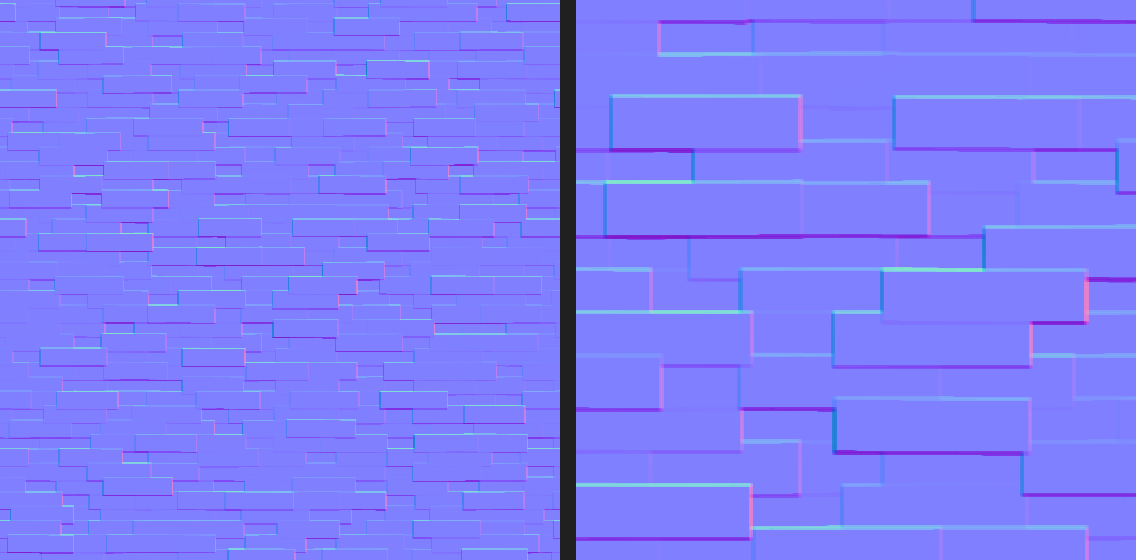
Left, the full canvas; right, a detail of the centre.
A Shadertoy shader for this texture map:

```glsl
// Tangent-space normal map of stacked stone cladding. Oversized slabs of random
// height overlap in staggered courses, the highest one showing; the normal
// comes from a small derivative filter run over that stepped height field.

#define COLUMNS 12.0
#define COURSES 39.0
#define SLAB_SIZE vec2(1.40, 1.245)    // in cells, above 1 so slabs overlap
#define SIZE_JITTER vec2(0.10, 0.03)
#define PLACE_JITTER vec2(0.055, 0.015)
#define FIRST_SLAB vec2(0.567, 0.872)  // centre of slab (0,0), from top left
#define STAGGER 0.3333                 // shift of every other course
#define SKEW 0.006                     // largest lean of a slab
#define FACE_TILT 0.06                 // height change across a face
#define EDGE_WIDTH 0.0034
#define RELIEF 1.7

vec4 hash4(vec2 id, float seed) {
    float n = dot(id, vec2(12.9898, 78.233)) + seed;
    return fract(sin(n + vec4(0.0, 17.13, 41.71, 63.37)) * 43758.5453);
}

// Mostly middling heights with a few slabs standing proud or set back
float faceHeight(float random) {
    float v = random * 2.0 - 1.0;
    return 0.7 + 0.5 * v * (0.35 + 0.65 * v * v);
}

// Height of one slab at a point in cell units, or 0 outside it
float slabHeight(vec2 cell, vec2 id, float shift) {
    vec2 key = vec2(mod(id.x, COLUMNS), id.y);
    vec4 shape = hash4(key, 3.7);
    vec4 pose = hash4(key, 29.1);
    vec2 centre = id + FIRST_SLAB + vec2(shift, 0.0);
    centre += (shape.xy * 2.0 - 1.0) * PLACE_JITTER;
    vec2 local = cell - centre;
    local.y += (pose.x * 2.0 - 1.0) * SKEW * local.x * COURSES / COLUMNS;
    vec2 halfSize = 0.5 * (SLAB_SIZE + (shape.zw * 2.0 - 1.0) * SIZE_JITTER);
    vec2 inside = step(abs(local), halfSize);
    float face = faceHeight(pose.y) + FACE_TILT * dot(pose.zw - 0.5, local);
    return inside.x * inside.y * face;
}

// Highest of the slabs that can cover the point
float wallHeight(vec2 uv) {
    vec2 cell = vec2(uv.x, 1.0 - uv.y) * vec2(COLUMNS, COURSES);
    float slack = 0.5 * SLAB_SIZE.y + 0.04;
    float lastCourse = floor(cell.y - FIRST_SLAB.y + slack);
    float height = 0.0;
    for (int j = 0; j < 2; j++) {
        float course = lastCourse - float(j);
        float shift = STAGGER * mod(course, 2.0);
        float column = floor(cell.x - FIRST_SLAB.x - shift);
        for (int i = 0; i < 2; i++) {
            vec2 id = vec2(column + float(i), course);
            height = max(height, slabHeight(cell, id, shift));
        }
    }
    return height;
}

// Smoothed slope over a 4 by 4 neighbourhood; a unit step peaks at 1
vec2 wallSlope(vec2 uv, vec2 window) {
    vec2 slope = vec2(0.0);
    for (int j = 0; j < 4; j++) {
        for (int i = 0; i < 4; i++) {
            vec2 tap = vec2(float(i), float(j)) - 1.5;
            slope += tap * wallHeight(uv + tap * 0.25 * window);
        }
    }
    return slope / 8.0;
}

void mainImage(out vec4 fragColor, in vec2 fragCoord) {
    vec2 uv = fragCoord / iResolution.xy;
    vec2 window = max(vec2(EDGE_WIDTH), 1.5 / iResolution.xy);
    vec3 normal = normalize(vec3(-RELIEF * wallSlope(uv, window), 1.0));
    fragColor = vec4(normal * 0.5 + 0.5, 1.0);
}
```
